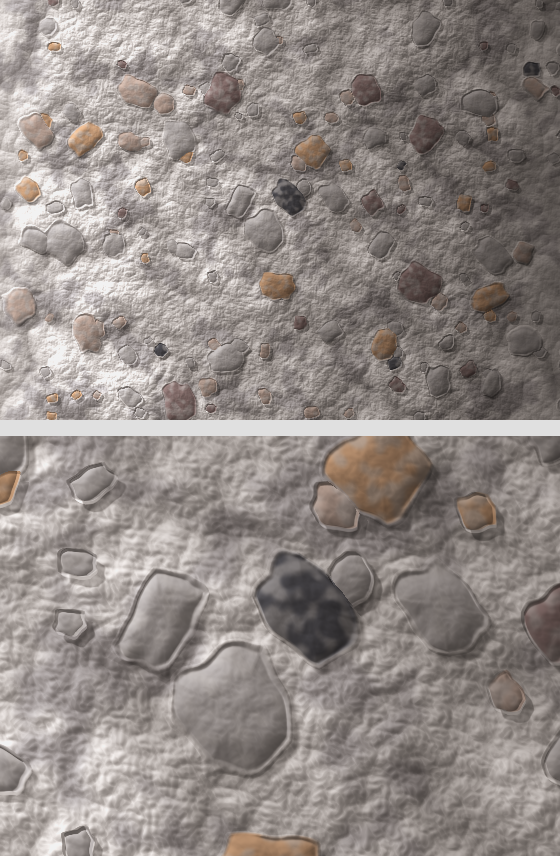
Top: the whole. Bottom: its middle third, enlarged.
This texture is drawn by a Shadertoy shader. Its source:

```glsl
vec2 hash2(vec2 c) {
    return fract(sin(vec2(dot(c, vec2(127.1, 311.7)), dot(c, vec2(269.5, 183.3)))) * 43758.5);
}

float gradientDot(vec2 cell, vec2 offset) {
    float angle = 6.2832 * hash2(cell).x;
    return dot(vec2(cos(angle), sin(angle)), offset);
}

float noise(vec2 p) {
    vec2 i = floor(p), f = fract(p);
    vec2 u = f * f * f * (f * (f * 6.0 - 15.0) + 10.0);
    vec2 e = vec2(1, 0);
    return mix(mix(gradientDot(i, f), gradientDot(i + e.xy, f - e.xy), u.x),
               mix(gradientDot(i + e.yx, f - e.yx), gradientDot(i + 1.0, f - 1.0), u.x), u.y);
}

// Billowed octaves: rounded clumps of powder with creases between them
float crumbs(vec2 p, float blur) {
    float sum = 0.0, amp = 0.037;
    p *= 5.0;
    for (int i = 0; i < 6; i++) {
        sum += amp * abs(noise(p));
        p = mat2(1.6, 1.2, -1.2, 1.6) * p + 7.3;
        amp *= mix(0.57, 0.40, blur);
    }
    return sum;
}

// One layer of scattered stones: x = dome height, y = random id, z = coverage
vec3 stoneLayer(vec2 p, float size, float density, float blur) {
    vec3 top = vec3(0);
    vec2 home = floor(p / size);
    for (int j = -1; j <= 1; j++)
    for (int i = -1; i <= 1; i++) {
        vec2 cell = home + vec2(i, j);
        vec2 pick = hash2(cell + size * 91.0);
        if (pick.x > density) continue;
        vec2 jitter = hash2(cell + 17.0), form = hash2(cell + 43.0);
        float radius = size * mix(0.2, 0.43, form.x);
        float angle = 6.2832 * form.y;
        vec2 q = (p - (cell + 0.2 + 0.6 * jitter) * size) / radius;
        q = mat2(cos(angle), sin(angle), -sin(angle), cos(angle)) * q;
        q.y *= mix(1.0, 1.5, jitter.x);
        // Blend of ellipse and box, made uneven
        float d = mix(length(q), 1.05 * max(abs(q.x), abs(q.y)), 0.4);
        d = max(d + 0.3 * noise(q * 1.3 + pick * 37.0), 0.0);
        float dome = radius * 0.45 * (1.0 - d * d * d * d);
        if (dome > top.x)
            top = vec3(dome, pick.y, smoothstep(1.0, mix(0.88, 0.6, blur), d));
    }
    return top;
}

vec3 stones(vec2 p, float blur) {
    vec3 large = stoneLayer(p, 0.12, 0.5, blur);
    vec3 small = stoneLayer(p + 3.7, 0.055, 0.22, blur);
    return large.x > small.x ? large : small;
}

float relief(vec2 p, vec3 stone, float blur) {
    return crumbs(p, blur) * (1.0 - 0.6 * stone.z) + stone.x;
}

vec3 stoneColor(float id) {
    if (id > 0.95) return vec3(0.45, 0.46, 0.50);
    if (id > 0.86) return vec3(1.05, 0.86, 0.68);
    if (id > 0.72) return vec3(0.76, 0.66, 0.66);
    if (id > 0.50) return vec3(1.00, 0.91, 0.86);
    return vec3(0.95, 0.95, 0.96);
}

void mainImage(out vec4 fragColor, in vec2 fragCoord) {
    vec2 p = fragCoord / iResolution.y;
    float blur = smoothstep(0.4, 0.8, abs(p.x - 0.65));
    vec2 toLight = vec2(-0.6, 0.8);

    // Surface slope from finite differences
    vec2 e = vec2(0.0025, 0);
    vec3 stone = stones(p, blur);
    float h = relief(p, stone, blur);
    vec2 slope = vec2(relief(p + e.xy, stones(p + e.xy, blur), blur),
                      relief(p + e.yx, stones(p + e.yx, blur), blur)) - h;
    slope /= e.x;
    float facing = -dot(slope, toLight) / sqrt(1.0 + dot(slope, slope));

    // Side light falling off to the right, dark crevices, shadows beside stones
    float light = mix(0.78, 0.37, smoothstep(-0.1, 1.4, p.x + 0.08 * noise(p * 2.5)));
    light *= 1.0 + 0.5 * facing;
    light *= clamp(1.0 + 14.0 * (h - stone.x - 0.014), 0.75, 1.15);
    float shadow = stones(p + toLight * 0.011, blur).z * (1.0 - stone.z);
    light *= 1.0 - 0.28 * shadow;

    // Powder with grey patches, and stones partly dusted over
    float patches = noise(p * 9.0) + 0.6 * noise(p * 33.0);
    vec3 albedo = vec3(1.03) - vec3(0.20, 0.21, 0.20) * smoothstep(0.0, 0.4, patches);
    float dust = smoothstep(-0.2, 0.35, noise(p * 70.0) + 0.6 * noise(p * 25.0));
    albedo = mix(albedo, mix(stoneColor(stone.y), vec3(1), 0.55 * dust), stone.z);

    // Warm shadows, neutral highlights
    vec3 warmth = mix(vec3(1.09, 0.99, 0.93), vec3(1.01, 0.995, 0.99), clamp(light, 0.0, 1.0));
    fragColor = vec4(min(light * albedo * warmth, 0.95), 1);
}
```
